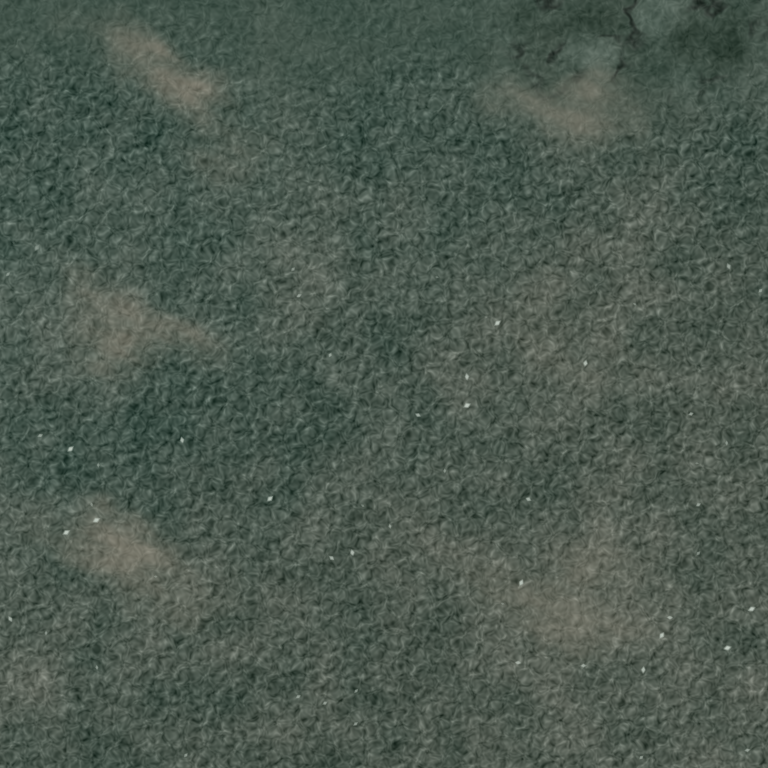
This texture is drawn by a three.js fragment shader. Its source:

```glsl
// Weathered grey-green stone: fine embossed grain over cloudy mottling,
// with dusty taupe smears, sparse mineral specks and a smoother, creviced
// upper edge. Built from gradient noise, warped ellipses and jittered cells.

#define GRAIN_SCALE 112.0
#define GRAIN_CONTRAST 0.165
#define MOTTLE_SCALE 3.2
#define SMEAR_SIZE vec2(0.135, 0.058)
#define SMEAR_STRENGTH 0.9
#define SPECK_CELLS 27.0
#define SPECK_SHARE 0.09
#define DEEP_GREEN vec3(0.232, 0.297, 0.262)
#define DUSTY_GREEN vec3(0.364, 0.402, 0.364)
#define MOSS_GREEN vec3(0.232, 0.305, 0.265)
#define TAUPE vec3(0.465, 0.462, 0.412)
#define SPECK_COLOR vec3(0.76, 0.80, 0.76)

varying vec2 vUv;

vec2 hash2(vec2 p) {
  vec3 q = fract(p.xyx * vec3(0.1031, 0.1030, 0.0973));
  q += dot(q, q.yzx + 33.33);
  return fract((q.xx + q.yz) * q.zy);
}

float cornerSlope(vec2 cell, vec2 offset) {
  float angle = 6.2832 * hash2(cell).x;
  return dot(vec2(cos(angle), sin(angle)), offset);
}

// Gradient noise, roughly -0.7 to 0.7
float gradientNoise(vec2 p) {
  vec2 i = floor(p), f = p - i;
  vec2 u = f * f * f * (f * (f * 6.0 - 15.0) + 10.0);
  vec2 e = vec2(1.0, 0.0);
  float low = mix(cornerSlope(i, f), cornerSlope(i + e, f - e), u.x);
  float high = mix(cornerSlope(i + e.yx, f - e.yx),
                   cornerSlope(i + e.xx, f - e.xx), u.x);
  return mix(low, high, u.y);
}

vec2 turn(vec2 p, float angle) {
  float c = cos(angle), s = sin(angle);
  return vec2(c * p.x - s * p.y, s * p.x + c * p.y);
}

float fbm(vec2 p) {
  float sum = 0.0, amplitude = 0.6;
  for (int k = 0; k < 4; k++) {
    sum += amplitude * gradientNoise(p);
    p = turn(p, 0.64) * 2.0 + 17.3;
    amplitude *= 0.5;
  }
  return sum;
}

// Fine bumps lit from the upper left, with turned layers to hide the lattice
float stoneGrain(vec2 uv) {
  vec2 p = uv * GRAIN_SCALE;
  p += 0.6 * vec2(gradientNoise(p * 0.6 + 5.0), gradientNoise(p * 0.6 + 61.0));
  vec2 light = vec2(-0.24, 0.26);
  vec2 bumps = turn(p, 0.5) + 140.0;
  vec2 toLight = turn(light, 0.5);
  float relief = gradientNoise(bumps - toLight) - gradientNoise(bumps + toLight);
  float fine = gradientNoise(turn(p, 1.1) * 2.0 + 209.0);
  float body = gradientNoise(turn(p, -0.4) * 0.85 + 71.0);
  float clumps = gradientNoise(turn(p, 0.9) * 0.4 + 123.0);
  float grain = 0.55 * relief + 0.62 * fine + 0.40 * body + 0.36 * clumps;
  return grain + 0.35 * grain * abs(grain);
}

// Ragged slanted smears on a loose two-column layout
float dustSmears(vec2 uv) {
  vec2 warp = vec2(fbm(uv * 6.0 + 3.0), fbm(uv * 6.0 + 31.0)) * 0.13;
  float cover = 0.0;
  for (int k = 0; k < 6; k++) {
    float n = float(k);
    vec2 random = hash2(vec2(n, 8.0));
    vec2 centre = vec2(0.20 + 0.54 * mod(n, 2.0), 0.25 + 0.31 * floor(n / 2.0));
    vec2 d = turn(uv + warp - centre - (random - 0.5) * 0.05, 0.2 + 0.4 * random.x);
    float weight = k == 3 ? 0.25 : 0.75 + 0.25 * random.y;
    float size = k == 1 ? 1.35 : 0.8 + 0.35 * random.y;
    float radius = length(d / (SMEAR_SIZE * size));
    cover = max(cover, weight * (1.0 - smoothstep(0.2, 1.2, radius)));
  }
  float streaks = fbm(turn(uv, 0.35) * vec2(10.0, 26.0) + 5.0);
  return cover * clamp(0.85 + 1.2 * streaks, 0.0, 1.15);
}

// Small angular chips, one at most per cell
float mineralSpecks(vec2 uv, float cells, float share) {
  vec2 p = uv * cells, cell = floor(p);
  vec2 random = hash2(cell + 257.0);
  vec2 d = p - cell - mix(vec2(0.2), vec2(0.8), hash2(cell + 431.0));
  d = turn(d, 6.2832 * random.y) * vec2(1.0, 1.5);
  float radius = 0.06 + 0.07 * random.y;
  float distance = mix(length(d), abs(d.x) + abs(d.y), 0.5);
  float chip = 1.0 - smoothstep(radius * 0.3, radius * 1.5, distance);
  return chip * step(random.x, share) * (0.3 + 0.7 * random.y);
}

void main() {
  vec2 uv = vUv;
  float cloud = fbm(uv * MOTTLE_SCALE + 12.0);
  float patchiness = fbm(turn(uv, 0.7) * 14.0 + 50.0);

  // Cloudy base, warmer toward the lower right
  float dusty = clamp(0.47 + 0.85 * cloud + 0.85 * patchiness, 0.0, 1.15);
  vec3 color = mix(DEEP_GREEN, DUSTY_GREEN, dusty);
  float warmth = smoothstep(0.1, 0.9, 0.5 * uv.x + 0.65 * (1.0 - uv.y) + 0.5 * cloud);
  color += vec3(0.010, -0.002, -0.003) * (2.0 * warmth - 0.9);

  // Smooth mossy upper edge with broken dark crevices at the right
  float smoothZone = smoothstep(0.76, 0.98, uv.y + 0.06 * (uv.x - 0.5) + 0.28 * cloud);
  color = mix(color, MOSS_GREEN, 0.5 * smoothZone);
  float corner = smoothstep(0.58, 0.74, uv.x + 0.3 * cloud) * smoothstep(0.84, 0.93, uv.y);
  float fold = fbm(uv * 11.0 + 80.0);
  float crevice = 1.0 - smoothstep(0.0, 0.08, abs(fold));
  crevice *= corner * smoothstep(-0.1, 0.3, gradientNoise(uv * 19.0));
  color += corner * fold * 0.24;

  // Dust, grain and mineral chips
  float smear = dustSmears(uv);
  color = mix(color, TAUPE, SMEAR_STRENGTH * smear);
  color *= 1.0 - 0.4 * crevice;
  float grainAmount = GRAIN_CONTRAST * (1.0 - 0.5 * smoothZone) * (1.0 - 0.45 * smear);
  color += stoneGrain(uv) * grainAmount * vec3(1.0, 0.98, 0.96);
  float bare = 1.0 - smoothstep(0.62, 0.74, uv.y);
  color = mix(color, SPECK_COLOR, bare * mineralSpecks(uv, SPECK_CELLS, SPECK_SHARE));
  gl_FragColor = vec4(color, 1.0);
}
```
